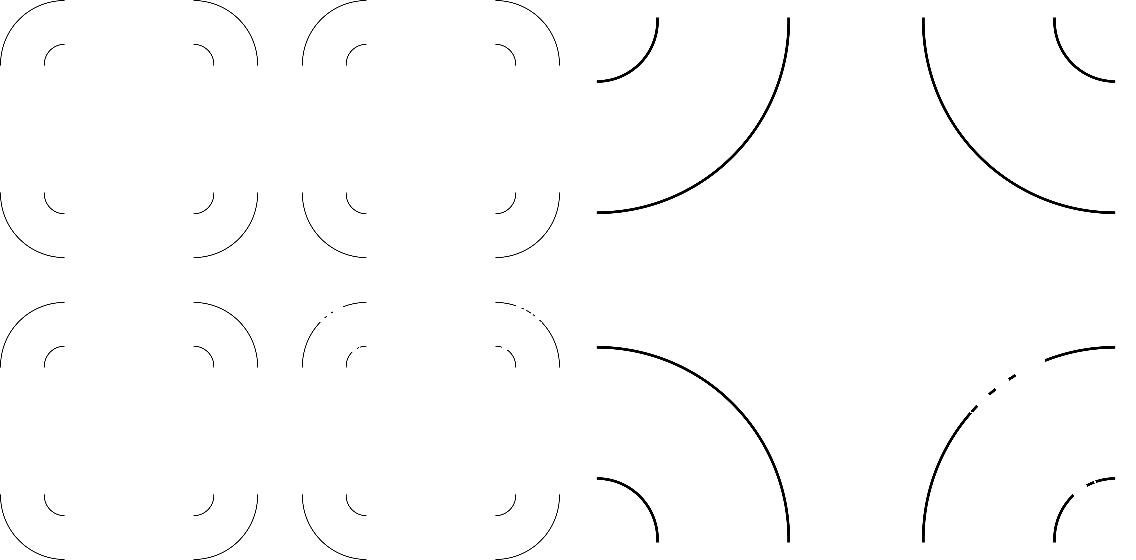
Left, the full canvas; right, a detail of the centre.
Reproduce this pattern procedurally as a WebGL 1 fragment shader.

```glsl
precision highp float;
// Two by two rounded tiles, each marked by thin double quarter arcs at its corners.

uniform vec2 u_resolution;

#define UNIT (1.0 / 512.0)
#define TILE (236.0 * UNIT)
#define GAP (40.0 * UNIT)
#define CORNER (59.0 * UNIT)
#define OUTER_RADIUS (58.5 * UNIT)
#define INNER_RADIUS (18.5 * UNIT)
#define HALF_STROKE (0.42 * UNIT)
#define END_OVERRUN (1.0 * UNIT)
#define WEAR_CELL (2.5 * UNIT)
#define WEAR_AMOUNT 0.55
#define PAPER vec3(1.0)
#define INK vec3(0.0)

float hash(vec2 p) {
  return fract(sin(dot(p, vec2(127.1, 311.7))) * 43758.5453);
}

// Coverage of a thin circle around the corner centre.
float ring(vec2 p, float radius, float soft) {
  float d = abs(length(p) - radius) - HALF_STROKE;
  return 1.0 - smoothstep(-soft, soft, d);
}

// Small breaks along the upper arcs of the worn tile.
float wornInk(vec2 p, float radius, float side, float worn) {
  float angle = atan(p.y, p.x);
  float cell = floor(angle * radius / WEAR_CELL);
  float zone = smoothstep(0.65, 0.8, angle) * (1.0 - smoothstep(1.15, 1.35, angle));
  float broken = step(hash(vec2(cell, side + radius * 100.0)), WEAR_AMOUNT * zone);
  return 1.0 - worn * broken;
}

void main() {
  vec2 uv = gl_FragCoord.xy / u_resolution;
  float pixel = 1.0 / min(u_resolution.x, u_resolution.y);
  float soft = 0.25 * pixel;

  // Tile index and position inside the tile.
  vec2 index = floor(uv / (TILE + GAP));
  vec2 local = uv - index * (TILE + GAP) - 0.5 * TILE;

  // Fold the four corners onto one, measured outward from its arc centre.
  vec2 p = abs(local) - (0.5 * TILE - CORNER);
  vec2 ends = smoothstep(-0.5 * pixel, 0.5 * pixel, p + vec2(0.0, END_OVERRUN));

  // Only the upper half of the lower right tile is worn.
  float worn = step(0.5, index.x) * step(index.y, 0.5) * step(0.0, local.y);
  float side = step(0.0, local.x);

  float outer = ring(p, OUTER_RADIUS, soft) * wornInk(p, OUTER_RADIUS, side, worn);
  float inner = ring(p, INNER_RADIUS, soft) * wornInk(p, INNER_RADIUS, side, worn);
  float ink = max(outer, inner) * ends.x * ends.y;

  gl_FragColor = vec4(mix(PAPER, INK, ink), 1.0);
}
```
